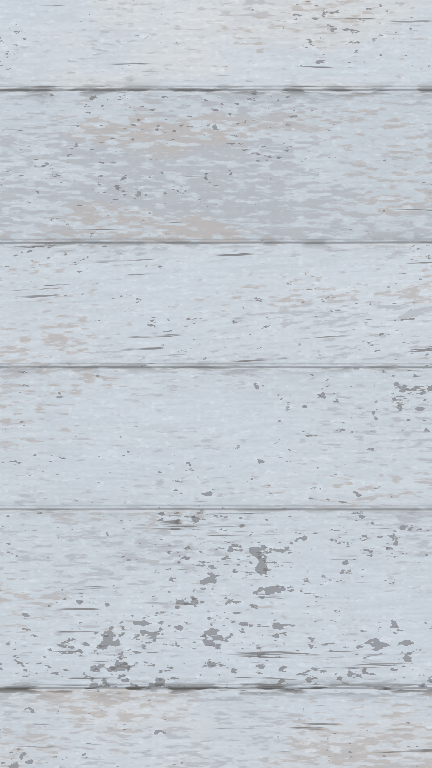
Give the GLSL for this texture, as a Shadertoy shader.

```glsl
const vec3 PAINT = vec3(0.785, 0.818, 0.852);
const vec3 WARM_WHITE = vec3(0.825, 0.838, 0.848);
const vec3 WORN_GREY = vec3(0.66, 0.67, 0.69);
const vec3 BARE_WOOD = vec3(0.69, 0.645, 0.62);
const vec3 CHIP = vec3(0.56, 0.57, 0.59);
const vec3 CRACK = vec3(0.44, 0.43, 0.43);
const vec3 SEAM = vec3(0.56, 0.58, 0.60);
const vec3 DARK_WOOD = vec3(0.30, 0.29, 0.28);

// Seam heights, and plank traits listed from the bottom up
const int SEAM_COUNT = 5;
const float SEAM_Y[5] = float[](0.104, 0.337, 0.522, 0.684, 0.883);
const float SEAM_DIRT[5] = float[](1.0, 0.25, 0.4, 0.35, 0.7);
const float TONE[6] = float[](-0.005, 0.003, 0.0, 0.006, -0.016, 0.008);
const float WARMTH[6] = float[](0.5, 0.05, 0.1, 0.2, 0.1, 0.8);
const float WEAR[6] = float[](0.10, -0.04, 0.0, 0.01, 0.09, -0.03);
const float CHIPS[6] = float[](0.01, 0.025, 0.0, -0.12, -0.08, -0.06);
const float CRACKS[6] = float[](0.03, 0.035, -0.03, 0.055, -0.04, 0.01);
const float SLANT[6] = float[](0.0, 0.0, 0.0, 0.055, -0.01, 0.0);

const float SEAM_HALF_WIDTH = 0.0012;
const float GROOVE_OFFSET = 0.0045;
const float GRAIN_STRENGTH = 0.034;
const float MOTTLE_STRENGTH = 0.035;

float hash(vec2 p) {
    vec3 q = fract(p.xyx * 0.1031);
    q += dot(q, q.yzx + 33.33);
    return fract((q.x + q.y) * q.z);
}

float noise(vec2 p) {
    vec2 i = floor(p), f = fract(p);
    f = f * f * (3.0 - 2.0 * f);
    return mix(mix(hash(i), hash(i + vec2(1, 0)), f.x),
               mix(hash(i + vec2(0, 1)), hash(i + vec2(1, 1)), f.x), f.y);
}

float fbm(vec2 p) {
    float sum = 0.0, amp = 0.533;
    for (int i = 0; i < 4; i++) {
        sum += amp * noise(p);
        p = mat2(2.03, 0.05, -0.05, 2.03) * p + 17.3;
        amp *= 0.5;
    }
    return sum;
}

float line(float d, float halfWidth, float aa) {
    return 1.0 - smoothstep(halfWidth - aa, halfWidth + aa, abs(d));
}

vec3 plankColor(vec2 p, int plank) {
    float seed = float(plank);
    vec2 q = p + vec2(3.7, 1.9) * (seed + 1.0);
    q.y -= SLANT[plank] * p.x + 0.004 * noise(q * vec2(6.0, 12.0));

    // Paint with soft mottling and fine horizontal grain
    float patches = fbm(q * vec2(5.0, 13.0));
    vec3 col = mix(PAINT, WARM_WHITE, WARMTH[plank] * smoothstep(0.25, 0.6, patches));
    col += TONE[plank] + MOTTLE_STRENGTH * (fbm(q * vec2(7.0, 10.0) + 40.0) - 0.5);
    float grain = noise(q * vec2(35.0, 330.0)) + 0.8 * noise(q * vec2(220.0, 480.0));
    col += GRAIN_STRENGTH * (grain - 0.9);

    // Rubbed paint in fine broken strokes, grey or tan by region
    float rub = fbm(q * vec2(65.0, 270.0) + 9.0) + 0.6 * (patches - 0.5) + WEAR[plank];
    float tan_ = smoothstep(0.42, 0.62, fbm(q * vec2(6.0, 15.0) + 70.0));
    col = mix(col, mix(WORN_GREY, BARE_WOOD, tan_), 0.5 * smoothstep(0.57, 0.78, rub));

    // Raised bright flecks
    float fleck = fbm(q * vec2(120.0, 280.0) + 25.0);
    col += 0.03 * smoothstep(0.64, 0.76, fleck);

    // Flaked chips gathered in clusters
    float cluster = fbm(q * vec2(6.0, 11.0) + 53.0) - 0.5;
    float flake = fbm(q * vec2(46.0, 72.0) + 31.0) + 0.3 * cluster + CHIPS[plank];
    col = mix(col, CHIP, 0.85 * smoothstep(0.79, 0.815, flake));
    float speck = fbm(q * vec2(95.0, 230.0) + 81.0) + 0.45 * cluster + 0.4 * CHIPS[plank];
    col = mix(col, CRACK, 0.6 * smoothstep(0.77, 0.85, speck));

    // Long thin cracks along the grain
    float streak = fbm(q * vec2(8.0, 200.0) + 12.0) + 0.2 * cluster + CRACKS[plank];
    float broken = smoothstep(0.2, 0.65, noise(q * vec2(45.0, 110.0)));
    return mix(col, CRACK, 0.7 * broken * smoothstep(0.79, 0.87, streak));
}

vec3 addSeam(vec3 col, vec2 p, int i, float aa) {
    float d = p.y - SEAM_Y[i] - 0.0007 * (noise(vec2(p.x * 14.0, float(i) * 9.0)) - 0.5);
    float fade = 0.65 + 0.35 * noise(vec2(p.x * 22.0, float(i) * 5.0));

    // Shadow, main joint, pale lip and faint second groove
    col -= 0.02 * exp(-abs(d) / 0.004);
    col = mix(col, WARM_WHITE, 0.5 * line(d + 0.0027, 0.0009, aa));
    col = mix(col, SEAM, 0.5 * fade * line(d - GROOVE_OFFSET, 0.0007, aa));
    col = mix(col, SEAM, fade * line(d, SEAM_HALF_WIDTH, aa));

    // Broken dark wood along the joint
    float dirt = fbm(p * vec2(34.0, 230.0) + float(i) * 13.0);
    float reach = exp(-abs(d + 0.001) / 0.005) * SEAM_DIRT[i];
    return mix(col, DARK_WOOD, 0.85 * reach * smoothstep(0.42, 0.64, dirt));
}

void mainImage(out vec4 fragColor, in vec2 fragCoord) {
    vec2 p = fragCoord / iResolution.y;
    float aa = 0.75 / iResolution.y;

    int plank = 0;
    for (int i = 0; i < SEAM_COUNT; i++) plank += int(p.y > SEAM_Y[i]);

    vec3 col = plankColor(p, plank);
    for (int i = 0; i < SEAM_COUNT; i++) col = addSeam(col, p, i, aa);
    fragColor = vec4(clamp(col, 0.0, 1.0), 1.0);
}
```
